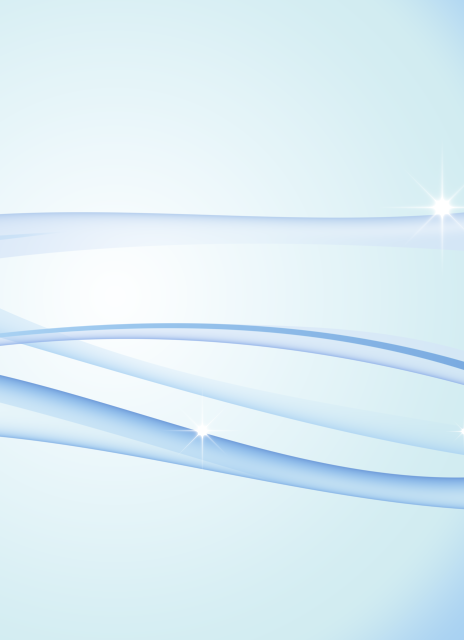
A WebGL 2 fragment shader for this background:

```glsl
#version 300 es
precision highp float;
// Pale blue radial backdrop crossed by translucent glossy ribbons and white star glints.
uniform vec2 u_resolution;
out vec4 outColor;

#define GLOW_CENTER vec2(0.18, 0.463)
#define WHITE vec3(0.995, 0.998, 1.0)
#define PALE vec3(0.915, 0.965, 0.98)
#define AQUA vec3(0.82, 0.925, 0.945)
#define SKY vec3(0.66, 0.82, 0.95)
#define AZURE vec3(0.56, 0.75, 0.93)
#define DEEP vec3(0.40, 0.57, 0.83)
#define LAVENDER vec3(0.83, 0.89, 0.97)

// Cubic passing through four heights spaced evenly from left to right.
float curve(float x, vec4 h) {
    float t = 3.0 * x, a = t - 1.0, b = t - 2.0, c = t - 3.0;
    return -a * b * c * h.x / 6.0 + t * b * c * h.y / 2.0
         - t * a * c * h.z / 2.0 + t * a * b * h.w / 6.0;
}

// Antialiased half plane: one where d is positive.
float side(float d) {
    float w = 0.75 / u_resolution.y;
    return smoothstep(-w, w, d);
}

float band(float y, float top, float bottom) {
    return side(y - top) * side(bottom - y);
}

// Shading that fades away from an edge.
float falloff(float d, float width) {
    return exp(-max(d, 0.0) / width);
}

vec3 backdrop(vec2 p) {
    float r = length(p - GLOW_CENTER);
    vec3 c = mix(WHITE, PALE, smoothstep(-0.04, 0.34, r));
    c = mix(c, AQUA, smoothstep(0.22, 0.64, r));
    return mix(c, SKY, smoothstep(0.60, 0.77, r));
}

// Tapered ray along the x axis.
float ray(vec2 d, float reach, float thickness) {
    float taper = max(1.0 - abs(d.x) / reach, 0.0);
    return taper * exp(-abs(d.y) / (thickness * (0.25 + taper)));
}

float star(vec2 d, float size) {
    vec2 diagonal = vec2(d.x + d.y, d.x - d.y) * 0.7071;
    float thin = size * 0.018;
    float rays = ray(d, size * 0.9, thin) + ray(d.yx, size, thin);
    rays += 0.75 * (ray(diagonal, size * 0.8, thin) + ray(diagonal.yx, size * 0.8, thin));
    float r = length(d) / size;
    return min(rays + 1.3 * exp(-r * r * 90.0) + 0.35 * exp(-r * 8.0), 1.0);
}

// Broad misty ribbon across the upper half.
vec3 upperRibbon(vec3 c, float x, float y) {
    float top = curve(x, vec4(0.3346, 0.3333, 0.3398, 0.332));
    float low = curve(x, vec4(0.4036, 0.3841, 0.3815, 0.3919));
    float d = y - top;
    float sides = abs(x - 0.45) * 1.6;
    vec3 body = mix(c, LAVENDER, 0.22 + 0.5 * smoothstep(0.1, 0.9, sides));
    body = mix(body, WHITE, 0.4 * exp(-pow((d - 0.02) / 0.012, 2.0)) * smoothstep(0.3, 1.0, x));
    body = mix(body, vec3(0.67, 0.78, 0.92), 0.85 * falloff(d, 0.009));
    c = mix(c, body, band(y, top, low));
    float sliver = band(y, 0.368 - 0.045 * x, 0.375 - 0.088 * x);
    return mix(c, SKY, 0.35 * sliver * (1.0 - smoothstep(0.02, 0.16, x)));
}

// Veil sweeping down to the right, strongest along its lower edge.
vec3 veil(vec3 c, float x, float y) {
    float top = curve(x, vec4(0.4818, 0.569, 0.625, 0.6667));
    float low = curve(x, vec4(0.5273, 0.5977, 0.6615, 0.7109));
    float left = 1.0 - smoothstep(0.0, 0.4, x);
    vec3 body = mix(c, SKY, 0.06 + 0.2 * left);
    body = mix(body, SKY, 0.8 * falloff(low - y, 0.014));
    return mix(c, body, band(y, top, low));
}

// Arched ribbon with a solid stripe on its crest.
vec3 arch(vec3 c, float x, float y) {
    float top = curve(x, vec4(0.5208, 0.5052, 0.5169, 0.5651));
    float mid = curve(x, vec4(0.5273, 0.513, 0.526, 0.5781));
    float low = curve(x, vec4(0.5404, 0.53, 0.551, 0.6016));
    float halo = band(y, top - 0.017 * smoothstep(0.45, 1.0, x), top);
    c = mix(c, LAVENDER, 0.6 * halo);
    vec3 body = mix(mix(c, LAVENDER, 0.55), vec3(0.56, 0.69, 0.91), 0.9 * falloff(low - y, 0.005));
    c = mix(c, body, band(y, mid, low));
    vec3 stripe = mix(vec3(0.66, 0.82, 0.95), vec3(0.48, 0.67, 0.88), x);
    return mix(c, stripe, band(y, top, mid));
}

// Glossy blue ribbon, dark on top with a paler inner fold.
vec3 lowerRibbon(vec3 c, float x, float y) {
    float top = curve(x, vec4(0.5859, 0.6536, 0.7188, 0.7461));
    float low = curve(x, vec4(0.6823, 0.7188, 0.7643, 0.7956));
    float seam = curve(x, vec4(0.629, 0.6966, 0.768, 0.833));
    float d = y - top;
    vec3 body = mix(PALE, AQUA, 0.6 * x);
    float fold = side(seam - y) * (1.0 - smoothstep(0.5, 0.75, x));
    body = mix(body, SKY, 0.4 * fold);
    body = mix(body, AZURE, 0.95 * exp(-pow(max(d, 0.0) / 0.024, 2.0)));
    body = mix(body, DEEP, 0.85 * falloff(d, 0.006));
    body = mix(body, AZURE, 0.9 * falloff(low - y, 0.011));
    body = mix(body, DEEP, 0.35 * falloff(low - y, 0.002));
    return mix(c, body, band(y, top, low));
}

void main() {
    // Height units, measured down from the top edge.
    vec2 p = vec2(gl_FragCoord.x, u_resolution.y - gl_FragCoord.y) / u_resolution.y;
    float x = gl_FragCoord.x / u_resolution.x;
    vec3 c = backdrop(p);
    c = upperRibbon(c, x, p.y);
    c = veil(c, x, p.y);
    c = arch(c, x, p.y);
    c = lowerRibbon(c, x, p.y);
    float right = u_resolution.x / u_resolution.y;
    float glints = star(p - vec2(right * 0.953, 0.324), 0.112);
    glints = max(glints, star(p - vec2(right * 0.436, 0.673), 0.072));
    glints = max(glints, star(p - vec2(right, 0.674), 0.034));
    outColor = vec4(mix(c, vec3(1.0), glints), 1.0);
}
```
